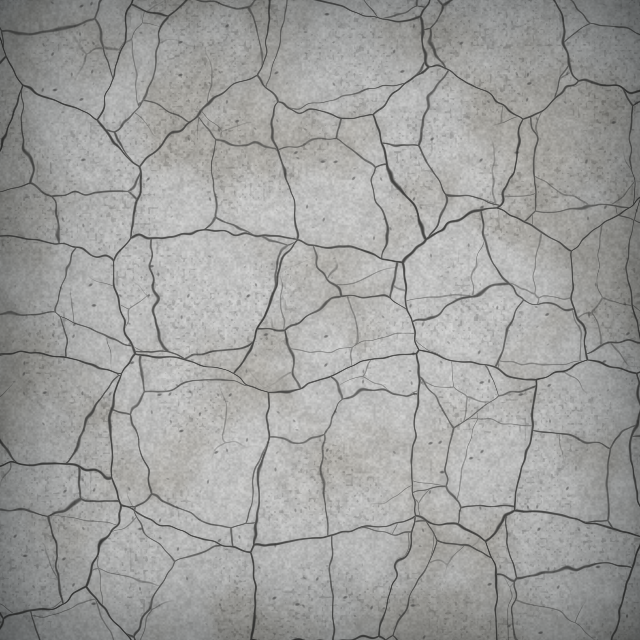
A three.js fragment shader for this texture:

```glsl
// Cracked grey plaster wall with hairlines, pits, faint warm stains and darkened edges
varying vec2 vUv;

vec2 hash2(vec2 p) {
  vec3 q = fract(p.xyx * vec3(0.1031, 0.1030, 0.0973));
  q += dot(q, q.yzx + 33.33);
  return fract((q.xx + q.yz) * q.zy);
}

float noise(vec2 p) {
  vec2 i = floor(p), f = fract(p);
  f = f * f * (3.0 - 2.0 * f);
  float low = mix(hash2(i).x, hash2(i + vec2(1.0, 0.0)).x, f.x);
  float high = mix(hash2(i + vec2(0.0, 1.0)).x, hash2(i + 1.0).x, f.x);
  return mix(low, high, f.y);
}

float fbm(vec2 p) {
  float sum = 0.0, amp = 0.5;
  for (int i = 0; i < 4; i++) {
    sum += amp * noise(p);
    p = mat2(1.6, 1.2, -1.2, 1.6) * p + 17.3;
    amp *= 0.5;
  }
  return sum / 0.9375;
}

vec2 cellPoint(vec2 cell) {
  return 0.16 + 0.68 * hash2(cell);
}

// Voronoi: x is the distance to the nearest border, yz the cell id
vec3 shards(vec2 p) {
  vec2 base = floor(p), f = fract(p);
  vec2 nearCell = vec2(0.0), toNear = vec2(0.0);
  float best = 9.0;
  for (int y = -1; y <= 1; y++)
  for (int x = -1; x <= 1; x++) {
    vec2 g = vec2(float(x), float(y));
    vec2 r = g + cellPoint(base + g) - f;
    if (dot(r, r) < best) {
      best = dot(r, r);
      toNear = r;
      nearCell = g;
    }
  }
  float border = 9.0;
  for (int y = -2; y <= 2; y++)
  for (int x = -2; x <= 2; x++) {
    vec2 g = nearCell + vec2(float(x), float(y));
    vec2 r = g + cellPoint(base + g) - f;
    vec2 across = r - toNear;
    if (dot(across, across) > 0.0001)
      border = min(border, dot(0.5 * (toNear + r), normalize(across)));
  }
  return vec3(border, base + nearCell);
}

float crackLine(float dist, float width) {
  return 1.0 - smoothstep(width * 0.2, width + 0.001, dist);
}

// Sparse small dark pits, slightly stretched along a random direction
float pits(vec2 p) {
  vec2 cell = floor(p);
  vec2 rnd = hash2(cell + 71.0);
  vec2 d = fract(p) - 0.25 - 0.5 * hash2(cell + 13.0);
  float a = 6.283 * rnd.y;
  d = mat2(cos(a), sin(a), -sin(a), cos(a)) * d;
  float size = 0.08 + 0.09 * rnd.y * rnd.y;
  float spot = 1.0 - smoothstep(size * 0.3, size + 0.08, length(d * vec2(0.7, 1.2)));
  return spot * step(rnd.x, 0.11) * (0.25 + 0.75 * rnd.y * rnd.y);
}

void main() {
  vec2 uv = vUv;

  // Broad bends plus small jags keep the cracks from running straight
  vec2 bend = vec2(fbm(uv * 5.0 + 3.0), fbm(uv * 5.0 + 41.0)) - 0.5;
  vec2 jag = vec2(noise(uv * 60.0), noise(uv * 60.0 + 29.0)) - 0.5;
  vec2 p = uv + 0.09 * bend + 0.006 * jag;

  // Each level of cracks splits the shards of the level before
  vec3 major = shards(p * 4.8 + 8.0);
  vec3 minor = shards(p * 5.0 + 40.0 * hash2(major.yz));
  vec3 hair = shards(p * 7.0 + 40.0 * hash2(minor.yz + 5.0));
  float majorDist = major.x / 4.8;
  float minorDist = minor.x / 5.0;
  float wear = 0.65 * noise(uv * 8.0 + 60.0) + 0.35 * noise(uv * 70.0 + 15.0);
  float majorCrack = crackLine(majorDist, 0.0009 + 0.0012 * wear) * (0.62 + 0.3 * wear);
  float minorCrack = crackLine(minorDist, 0.0008 + 0.001 * wear) * (0.38 + 0.45 * wear);
  float hairMask = smoothstep(0.48, 0.68, noise(uv * 6.0 + 90.0) + 0.14 * (0.5 - uv.y));
  float hairCrack = crackLine(hair.x / 7.0, 0.0009) * hairMask * 0.36;
  float crack = max(majorCrack, max(minorCrack, hairCrack));

  // Plaster: stains, mottling and fine grain
  float stain = smoothstep(0.42, 0.74, fbm(uv * 7.5 + 120.0));
  vec3 wall = mix(vec3(0.755, 0.756, 0.753), vec3(0.685, 0.677, 0.657), stain);
  wall += 0.07 * (fbm(uv * 40.0 + 7.0) - 0.5);
  wall += 0.07 * (noise(uv * 190.0) - 0.5) + 0.08 * (noise(uv * 340.0 + 11.0) - 0.5);
  float speckle = smoothstep(0.66, 0.9, noise(uv * 240.0 + 33.0));
  wall -= 0.09 * speckle * smoothstep(0.3, 0.65, noise(uv * 14.0));

  // Dusty shade beside the cracks, then pits and the cracks themselves
  wall *= 1.0 - 0.05 * exp(-min(majorDist, minorDist) * 180.0);
  wall = mix(wall, vec3(0.27), 0.65 * pits(uv * 66.0));
  wall = mix(wall, vec3(0.20, 0.20, 0.195), crack);

  // Cool darkening towards the edges
  vec2 edge = pow(abs(uv * 2.0 - 1.0), vec2(5.0));
  float vignette = edge.x + 0.8 * edge.y + 0.1 * (fbm(uv * 4.0 + 200.0) - 0.5);
  wall *= exp(-max(vignette, 0.0) * vec3(0.41, 0.395, 0.39));

  gl_FragColor = vec4(wall, 1.0);
}
```
